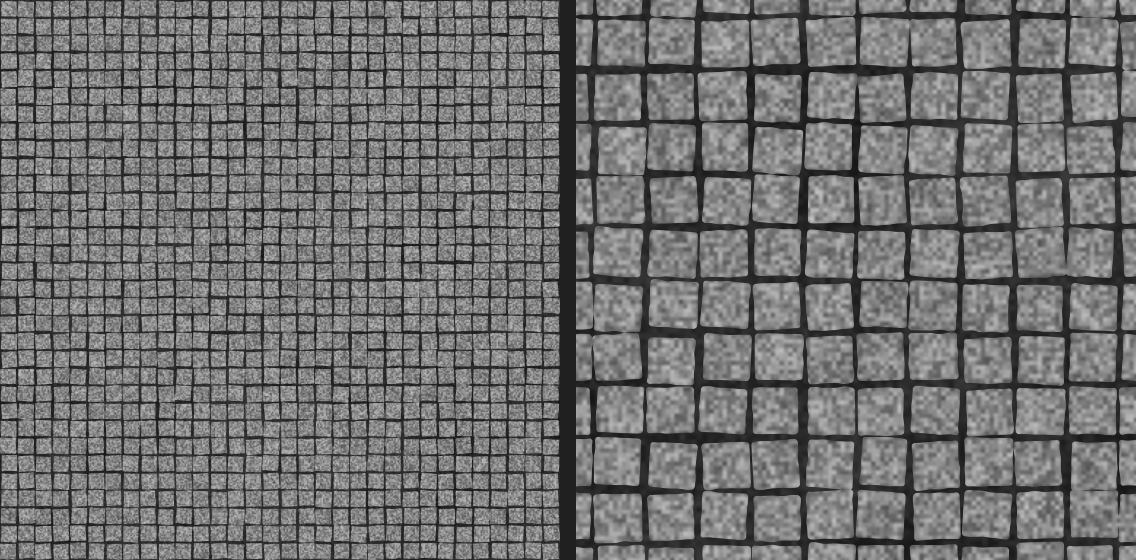
Left: the whole. Right: its middle third, enlarged.
Give the GLSL for this texture, as a Shadertoy shader.

```glsl
// Grey granite sett paving: 32 by 32 slightly crooked square stones in dark joints.

const float SETTS = 32.0;
const float HALF_SIDE = 0.447;
const float CORNER = 0.06;
const float MAX_TILT = 0.075;
const float MAX_SHIFT = 0.045;
const vec3 STONE = vec3(0.535);
const vec3 JOINT = vec3(0.155);

float hash(vec2 p, float seed) {
    vec3 q = fract(vec3(p.xyx + seed * 7.31) * vec3(0.1031, 0.1030, 0.0973));
    q += dot(q, q.yzx + 33.33);
    return fract((q.x + q.y) * q.z);
}

// Value noise whose lattice wraps after the given period.
float noise(vec2 p, float period, float seed) {
    vec2 i = floor(p);
    vec2 f = fract(p);
    f = f * f * (3.0 - 2.0 * f);
    vec2 a = mod(i, period);
    vec2 b = mod(i + 1.0, period);
    return mix(mix(hash(a, seed), hash(vec2(b.x, a.y), seed), f.x),
               mix(hash(vec2(a.x, b.y), seed), hash(b, seed), f.x), f.y);
}

float wrappedNoise(vec2 uv, float frequency, float seed) {
    return noise(uv * frequency, frequency, seed);
}

float roundedBox(vec2 p, vec2 halfSize, float radius) {
    vec2 d = abs(p) - halfSize + radius;
    return length(max(d, 0.0)) + min(max(d.x, d.y), 0.0) - radius;
}

// Position relative to one stone, after its own shift and tilt.
vec2 stoneFrame(vec2 p, vec2 id) {
    vec2 shift = vec2(hash(id, 1.0), hash(id, 2.0)) * 2.0 - 1.0;
    float tilt = (hash(id, 3.0) * 2.0 - 1.0) * MAX_TILT;
    float c = cos(tilt);
    float s = sin(tilt);
    return mat2(c, -s, s, c) * (p - 0.5 - shift * MAX_SHIFT);
}

// Distance to the nearest stone; also gives its id and local position.
float nearestStone(vec2 grid, out vec2 stoneId, out vec2 local) {
    vec2 cell = floor(grid);
    float nearest = 10.0;
    stoneId = vec2(0.0);
    local = vec2(0.0);
    for (int y = -1; y <= 1; y++) {
        for (int x = -1; x <= 1; x++) {
            vec2 corner = cell + vec2(x, y);
            vec2 id = mod(corner, SETTS);
            vec2 p = stoneFrame(grid - corner, id);
            vec2 size = HALF_SIDE + 0.03 * (vec2(hash(id, 4.0), hash(id, 5.0)) - 0.5);
            float d = roundedBox(p, size, CORNER);
            if (d < nearest) {
                nearest = d;
                stoneId = id;
                local = p;
            }
        }
    }
    return nearest;
}

vec3 stoneColor(vec2 uv, vec2 id, vec2 local, float dist) {
    float grain = wrappedNoise(uv, 384.0, 6.0) - 0.5;
    float fleck = wrappedNoise(uv, 230.0, 7.0) - 0.5;
    float tone = hash(id, 8.0) - 0.5;

    // Faint slanted streaks on some stones.
    vec2 along = vec2(local.x + 0.3 * local.y, local.y - 0.3 * local.x);
    float streak = noise(along * vec2(9.0, 2.5) + id * 5.0, 256.0, 9.0) - 0.5;
    float worn = smoothstep(0.4, 0.9, hash(id, 10.0));

    float rim = smoothstep(-0.07, 0.0, dist);
    float light = 0.30 * grain + 0.12 * fleck + 0.05 * tone
                + 0.09 * worn * streak - 0.05 * rim;
    return STONE + light;
}

vec3 jointColor(vec2 uv) {
    float patches = wrappedNoise(uv, 18.0, 11.0) - 0.5;
    float grit = wrappedNoise(uv, 300.0, 12.0) - 0.5;
    return JOINT + 0.08 * patches + 0.09 * grit;
}

void mainImage(out vec4 fragColor, in vec2 fragCoord) {
    vec2 uv = fragCoord / iResolution.xy;
    vec2 id, local;
    float dist = nearestStone(uv * SETTS, id, local);

    // Chipped, uneven edges.
    dist += 0.035 * (wrappedNoise(uv, 160.0, 13.0) - 0.5);

    float blur = 0.6 * SETTS / iResolution.y;
    float cover = 1.0 - smoothstep(-blur, blur, dist);
    vec3 color = mix(jointColor(uv), stoneColor(uv, id, local, dist), cover);
    fragColor = vec4(clamp(color, 0.0, 1.0), 1.0);
}
```
